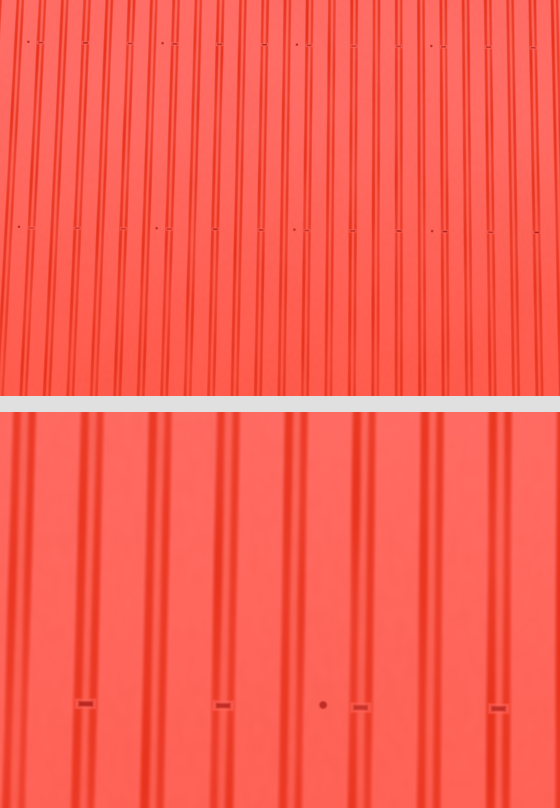
Top: the whole. Bottom: its middle third, enlarged.
A WebGL 2 fragment shader for this texture:

```glsl
#version 300 es
precision highp float;
// Red ribbed metal cladding: fanning pairs of dark grooves with two rows of screws.
uniform vec2 u_resolution;
out vec4 outColor;

// Lengths are in canvas widths; groove sizes are in rib pitches.
const float PITCH_BOTTOM = 0.0419;
const float PITCH_TOP = 0.03975;
const float UPRIGHT_X = 0.7122;        // the rib that stands vertical
const float GROOVE_OFFSET = 0.112;
const float GROOVE_HALF = 0.060;
const float GROOVE_SOFT = 0.045;
const float ROW_HIGH = 0.632;
const float ROW_LOW = 0.3015;
const float ROW_SLOPE = -0.0104;
const float STRAY_PERIOD = 6.0;        // ribs between screws set in the flat panels
const float STRAY_PHASE = 1.45;
const vec2 SCREW_HALF = vec2(0.0042, 0.0014);
const vec2 GAP_HALF = vec2(0.0062, 0.0030);
const float STRAY_RADIUS = 0.0022;

const vec3 PANEL_TOP = vec3(1.00, 0.425, 0.395);
const vec3 PANEL_BOTTOM = vec3(1.00, 0.355, 0.295);
const vec3 RIB_TINT = vec3(0.985, 0.935, 0.90);
const vec3 GROOVE_LIGHT = vec3(0.935, 0.255, 0.185);
const vec3 GROOVE_DARK = vec3(0.905, 0.195, 0.105);
const vec3 SCREW_COLOR = vec3(0.66, 0.10, 0.07);

vec2 hashGradient(vec2 cell) {
  vec3 h = fract(vec3(cell.xyx) * vec3(0.1031, 0.1030, 0.0973));
  h += dot(h, h.yzx + 33.33);
  float angle = 6.2832 * fract((h.x + h.y) * h.z);
  return vec2(cos(angle), sin(angle));
}

float gradientNoise(vec2 p) {
  vec2 i = floor(p), f = fract(p);
  vec2 u = f * f * f * (f * (f * 6.0 - 15.0) + 10.0);
  float a = dot(hashGradient(i), f);
  float b = dot(hashGradient(i + vec2(1, 0)), f - vec2(1, 0));
  float c = dot(hashGradient(i + vec2(0, 1)), f - vec2(0, 1));
  float d = dot(hashGradient(i + vec2(1, 1)), f - vec2(1, 1));
  return mix(mix(a, b, u.x), mix(c, d, u.x), u.y);
}

float boxDistance(vec2 p, vec2 halfSize) {
  vec2 q = abs(p) - halfSize;
  return length(max(q, 0.0)) + min(max(q.x, q.y), 0.0);
}

float fill(float dist, float soft) {
  return 1.0 - smoothstep(-soft, soft, dist);
}

void main() {
  vec2 p = gl_FragCoord.xy / u_resolution.x;
  float pixel = 1.0 / u_resolution.x;
  float height = gl_FragCoord.y / u_resolution.y;

  // Ribs fan out slightly towards the bottom
  float pitch = mix(PITCH_BOTTOM, PITCH_TOP, height);
  float rib = (p.x - UPRIGHT_X) / pitch;
  float ribId = floor(rib + 0.5);
  float across = rib - ribId;

  // Panel shading with faint unevenness
  vec3 color = mix(PANEL_BOTTOM, PANEL_TOP, smoothstep(-0.1, 0.9, height));
  color += 0.012 * gradientNoise(p * vec2(7.0, 5.0));
  color += 0.010 * gradientNoise(p * vec2(160.0, 90.0));
  vec3 panel = color;

  // Rib crown and its two grooves, worn unevenly along their length
  float soft = max(GROOVE_SOFT, 0.75 * pixel / pitch);
  color *= mix(vec3(1.0), RIB_TINT, fill(abs(across) - GROOVE_OFFSET, soft));
  float side = across < 0.0 ? 0.0 : 1.0;
  float wear = gradientNoise(vec2(ribId * 2.37 + side * 0.71, p.y * 9.0));
  float grooveHalf = GROOVE_HALF + 0.012 * wear - 0.006 * side;
  float groove = fill(abs(abs(across) - GROOVE_OFFSET) - grooveHalf, soft);
  float depth = clamp(0.62 - 0.22 * side + 0.8 * wear, 0.0, 1.0);
  color = mix(color, mix(GROOVE_LIGHT, GROOVE_DARK, depth), groove * 0.96);

  // Screws: on every second rib, plus sparse ones in the panels
  float screwRib = 2.0 * floor(rib * 0.5 + 0.5);
  float strayRib = floor((rib - STRAY_PHASE) / STRAY_PERIOD + 0.5) * STRAY_PERIOD + STRAY_PHASE;
  float screwSoft = max(0.0010, 0.75 * pixel);
  for (int row = 0; row < 2; row++) {
    float rowY = (row == 0 ? ROW_LOW : ROW_HIGH) + ROW_SLOPE * p.x;
    float jitter = gradientNoise(vec2(screwRib * 1.37 + 0.4, float(row) * 5.3 + 0.6));
    vec2 q = vec2((rib - screwRib) * pitch, p.y - rowY - 0.0012 * jitter);
    color = mix(color, panel, 0.65 * fill(boxDistance(q, GAP_HALF), screwSoft));
    float head = fill(boxDistance(q - vec2(0.001 * jitter, 0.0), SCREW_HALF), screwSoft);
    color = mix(color, SCREW_COLOR, head * (0.72 + 0.4 * jitter));
    vec2 s = vec2((rib - strayRib) * pitch, p.y - rowY - 0.001);
    color = mix(color, SCREW_COLOR, 0.75 * fill(length(s) - STRAY_RADIUS, screwSoft));
  }

  outColor = vec4(clamp(color, 0.0, 1.0), 1.0);
}
```
